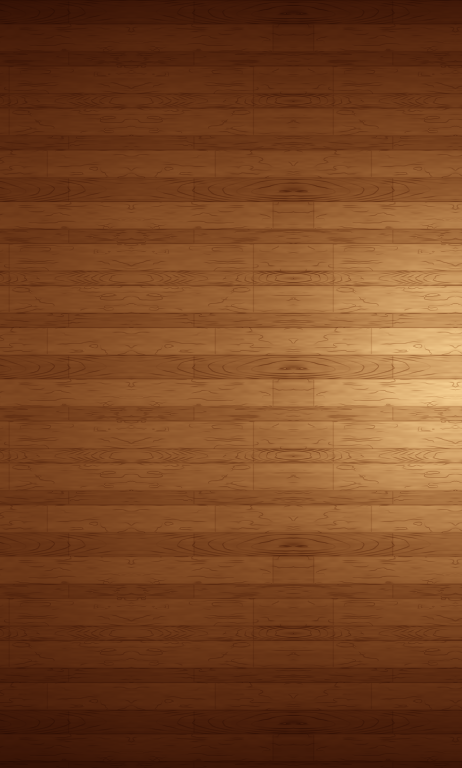
Write a WebGL 1 fragment shader that draws this texture.

```glsl
precision highp float;
uniform vec2 u_resolution;

#define REPEATS 4.327       // board groups down the canvas
#define PHASE 1.372         // groups above the first full one
#define MIRROR_X 0.635      // mirror axis across the canvas
#define MIRROR_SPAN 0.913   // distance between mirror axes, in groups
#define SEAM_WIDTH 0.0015
#define VEIN_WIDTH 0.0005
#define VEIN_COUNT 4.5
#define AMBIENT 0.55
#define EDGE_LIGHT 0.25
#define GLOW 0.34

float hash(vec2 p) {
  return fract(sin(dot(p, vec2(127.1, 311.7))) * 43758.5);
}

float noise(vec2 p) {
  vec2 i = floor(p), f = fract(p);
  f = f * f * (3.0 - 2.0 * f);
  return mix(mix(hash(i), hash(i + vec2(1.0, 0.0)), f.x),
             mix(hash(i + vec2(0.0, 1.0)), hash(i + vec2(1.0, 1.0)), f.x), f.y);
}

float isRow(float row, float index) {
  return 1.0 - step(0.5, abs(row - index));
}

// Wide boards alternate with narrow ones; row 5 is a taller dark board
float boardHeight(float row) {
  return mix(mix(0.155, 0.08167, mod(row, 2.0)), 0.135, isRow(row, 5.0));
}

// Distance of the butt joint from the mirror axis
float jointPosition(float row) {
  if (row < 2.5) return 0.225;
  return 0.56 - 0.12 * isRow(row, 4.0) - 0.445 * isRow(row, 6.0);
}

float boardTone(float row) {
  return mix(1.025, 0.94, mod(row, 2.0)) + 0.07 * isRow(row, 1.0);
}

// Height field whose contours are the veins; knotty boards form eyes
float figure(vec2 p, float row, float knotty) {
  vec2 seed = vec2(row * 7.3, row * 3.1);
  float drift = 0.7 * noise(vec2(p.x * 2.8, p.y * 1.7) + seed)
              + 0.2 * noise(vec2(p.x * 8.0, p.y * 3.5) + seed)
              + 0.06 * noise(vec2(p.x * 38.0, p.y * 5.0) + seed);
  float spread = mix(7.0, 3.5, isRow(row, 5.0));
  float eye = 0.65 * p.y * p.y + 0.8 * (1.0 - cos(p.x * spread));
  return mix(drift * 1.2 + 0.25 * p.y, eye + 0.25 * drift, knotty);
}

// Soft line around zero distance
float line(float dist, float width, float pixel) {
  return 1.0 - smoothstep(0.0, width + pixel, dist);
}

// Warm light from the right edge, dark at top and bottom
float lighting(vec2 uv) {
  vec2 d = vec2(1.0 - uv.x, uv.y - 0.51);
  float ambient = mix(AMBIENT, EDGE_LIGHT, min(d.y * d.y * 4.0, 1.0));
  ambient *= mix(0.86, 1.0, smoothstep(0.0, 0.4, uv.x));
  return ambient + GLOW * exp(-d.x * d.x / 0.15 - d.y * d.y / 0.055);
}

void main() {
  vec2 uv = gl_FragCoord.xy / u_resolution;
  float pixel = REPEATS / u_resolution.y;

  // Mirrored across, repeated down
  float x = (uv.x - MIRROR_X) * REPEATS * u_resolution.x / u_resolution.y;
  x = abs(mod(x + MIRROR_SPAN, 2.0 * MIRROR_SPAN) - MIRROR_SPAN);
  float y = fract((1.0 - uv.y) * REPEATS - PHASE);

  // Find the board under this point
  float row = 0.0, start = 0.0, height = 1.0, edge = 0.0;
  for (int i = 0; i < 8; i++) {
    float h = boardHeight(float(i));
    if (y >= edge) {
      row = float(i);
      start = edge;
      height = h;
    }
    edge += h;
  }
  float across = 2.0 * (y - start) / height - 1.0;
  float joint = jointPosition(row);
  float knotty = isRow(row, 1.0) + isRow(row, 5.0);

  // Thin broken veins of even width, from the slope of the figure
  vec2 p = vec2(x, across);
  float e = 0.002;
  float f = figure(p, row, knotty);
  vec2 slope = vec2(figure(p + vec2(e, 0.0), row, knotty) - f,
                    figure(p + vec2(0.0, 2.0 * e / height), row, knotty) - f) / e;
  float dist = abs(fract(f * VEIN_COUNT) - 0.5) / (VEIN_COUNT * length(slope) + 0.01);
  float broken = smoothstep(0.35, 0.75, noise(vec2(x * 13.0, across * 3.0) + row * 11.0));
  float nearEye = 0.03 + 0.12 * broken + 0.12 * exp(-x * x * 30.0);
  float vein = line(dist, VEIN_WIDTH, pixel) * mix(0.13 * broken, nearEye, knotty);
  float heart = knotty * exp(-x * x * 350.0 - across * across * 22.0);

  // Fine fibres and slow colour drift along each board
  float fibre = noise(vec2(x * 9.0, y * 110.0)) + noise(vec2(x * 22.0, y * 85.0)) - 1.0;
  float drift = noise(vec2(x * 3.0, across * 2.0) + row * 5.0) - 0.5;
  float tone = boardTone(row) + 0.04 * (hash(vec2(row, step(joint, x))) - 0.5);
  tone *= 1.0 + 0.045 * fibre + 0.04 * drift;

  // Seams between boards and at their ends
  float seam = line(min(y - start, start + height - y), SEAM_WIDTH, pixel) * 0.11;
  seam = max(seam, line(abs(x - joint), SEAM_WIDTH, pixel) * 0.08);

  float shade = lighting(uv) * tone * (1.0 - vein) * (1.0 - seam) * (1.0 - 0.15 * heart);
  vec3 wood = vec3(1.0, 0.865, 0.62) * pow(vec3(shade), vec3(1.0, 1.6, 2.2));
  gl_FragColor = vec4(clamp(wood, 0.0, 1.0), 1.0);
}
```
